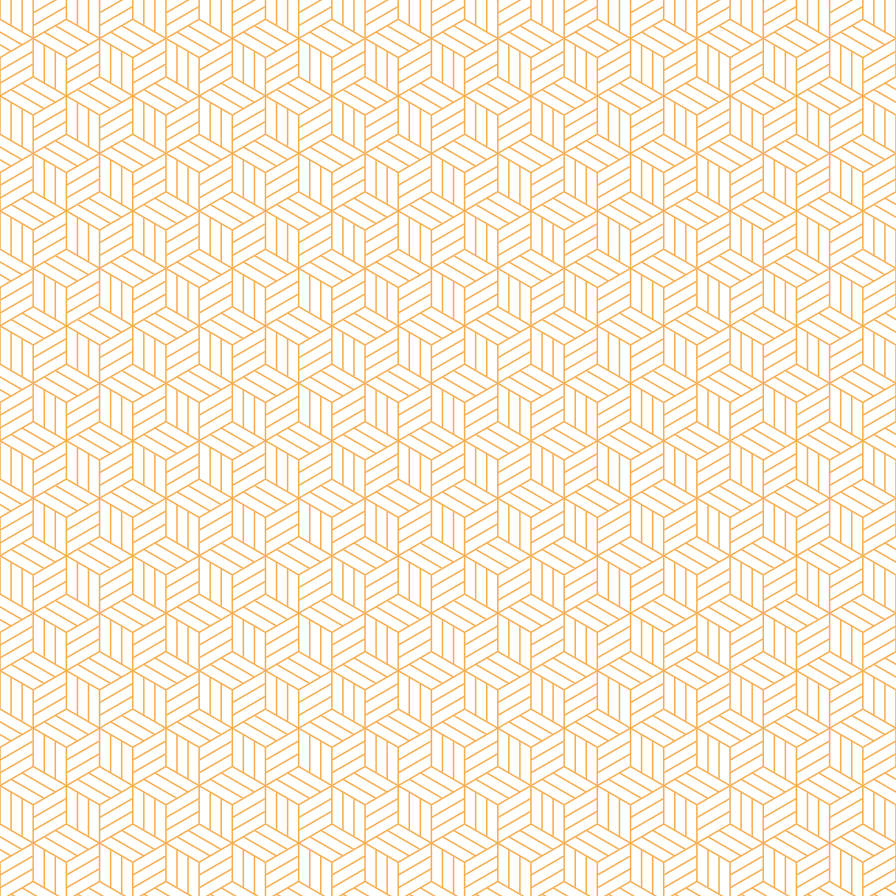
Write a Shadertoy shader that draws this pattern.

```glsl
// Isometric cubes outlined in thin orange on white, each face ruled in thirds.
// Space is split into hexagons, one per cube; a three-fold rotation folds the
// faces onto one rhombus, whose sides and stripes are evenly spaced lines.

const float CUBES_ACROSS = 13.5;              // cube widths over the canvas height
const vec2  FIRST_CUBE   = vec2(0.0, 0.508);  // centre of one cube, in cube widths
const float LINE_WIDTH   = 0.0228;            // in cube widths
const float FACE_SPAN    = 0.5;               // distance between opposite face sides
const float STRIPES      = 3.0;               // stripes on each face
const vec3  PAPER_COLOR  = vec3(1.0, 1.0, 0.997);
const vec3  LINE_COLOR   = vec3(0.965, 0.675, 0.31);

const float SIN_60 = 0.866025;

// Offset from the nearest centre of a pointy-topped hexagon grid of width 1
vec2 hexLocal(vec2 p) {
    vec2 cell = vec2(1.0, 2.0 * SIN_60);
    vec2 a = mod(p + 0.5 * cell, cell) - 0.5 * cell;
    vec2 b = mod(p, cell) - 0.5 * cell;
    return dot(a, a) < dot(b, b) ? a : b;
}

// Coordinates across the stripes and along them, each from 0 to FACE_SPAN
vec2 faceCoords(vec2 q) {
    const mat2 THIRD_TURN = mat2(-0.5, SIN_60, -SIN_60, -0.5);
    vec2 face = vec2(0.0);
    for (int i = 0; i < 3; i++) {
        face = vec2(-q.x, -0.5 * q.x - SIN_60 * q.y);
        if (min(face.x, face.y) >= 0.0) break;
        q = THIRD_TURN * q;
    }
    return face;
}

// Distance to the nearest multiple of a spacing
float gridDistance(float x, float spacing) {
    return abs(x - spacing * round(x / spacing));
}

// Share of a pixel-wide window covered by a line at distance d
float lineCoverage(float d, float pixel) {
    float halfWidth = 0.5 * LINE_WIDTH;
    float covered = min(halfWidth, d + 0.5 * pixel) - max(-halfWidth, d - 0.5 * pixel);
    return clamp(covered / pixel, 0.0, 1.0);
}

void mainImage(out vec4 fragColor, in vec2 fragCoord) {
    float pixel = CUBES_ACROSS / iResolution.y;
    vec2 face = faceCoords(hexLocal(fragCoord * pixel - FIRST_CUBE));

    // Stripes include the two sides parallel to them
    float stripes = gridDistance(face.x, FACE_SPAN / STRIPES);
    float sides = gridDistance(face.y, FACE_SPAN);

    float ink = lineCoverage(min(stripes, sides), pixel);
    fragColor = vec4(mix(PAPER_COLOR, LINE_COLOR, ink), 1.0);
}
```
